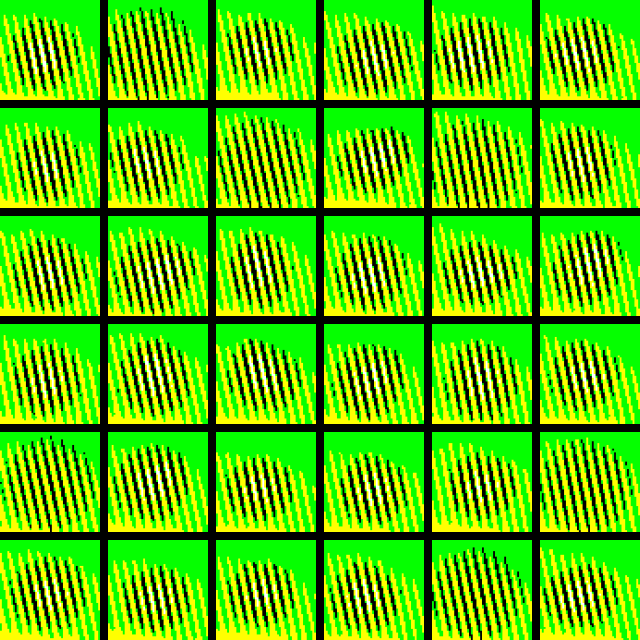
A WebGL 2 fragment shader for this pattern:

```glsl
#version 300 es
precision highp float;
// Six by six framed tiles, each a tilted fringe patch on coarse cells in green, yellow, black and white.

uniform vec2 u_resolution;
out vec4 fragColor;

const float TILES = 6.0;           // repeats across and down
const float TILE_SIZE = 0.15625;   // tile side, in canvas units
const float GAP = 0.0125;          // black line between tiles
const float CELLS = 54.0;          // coarse cells along a tile side
const float FRINGES = 10.0;        // stripes per tile
const float SLANT = 0.2;           // sideways shift of a stripe per unit of height
const float FAINT = 0.07;          // fringe strength far from the patch
const float BLACK_LEVEL = -0.28;   // wave below this is black
const float WHITE_LEVEL = 0.78;    // wave above this is white
const float GROUND_GLOW = 0.35;    // strength of the yellow band at the bottom
const float TAU = 6.2831853;

const vec3 GREEN = vec3(0.02, 1.0, 0.0);
const vec3 YELLOW = vec3(1.0, 1.0, 0.0);
const vec3 BLACK = vec3(0.0);
const vec3 WHITE = vec3(1.0);

vec2 hash2(vec2 p) {
    vec3 q = fract(p.xyx * vec3(0.1031, 0.1030, 0.0973));
    q += dot(q, q.yzx + 33.33);
    return fract((q.xx + q.yz) * q.zy);
}

float gradientDot(vec2 corner, vec2 offset) {
    float angle = TAU * hash2(corner).x;
    return dot(vec2(cos(angle), sin(angle)), offset);
}

float gradientNoise(vec2 p) {
    vec2 i = floor(p), f = p - i;
    vec2 u = f * f * f * (f * (f * 6.0 - 15.0) + 10.0);
    vec2 e = vec2(1.0, 0.0);
    float low = mix(gradientDot(i, f), gradientDot(i + e, f - e), u.x);
    float high = mix(gradientDot(i + e.yx, f - e.yx), gradientDot(i + 1.0, f - 1.0), u.x);
    return mix(low, high, u.y);
}

float lobe(vec2 p, vec2 center, vec2 radius) {
    vec2 d = (p - center) / radius;
    return exp(-0.5 * dot(d, d));
}

// Strength of the fringes: one main lobe and a weaker side lobe, or one broad flat lobe.
float envelope(vec2 p, vec2 tile) {
    vec2 shift = hash2(tile + 11.3) - 0.5;
    vec2 size = hash2(tile + 27.1);
    vec2 side = hash2(tile + 43.7);
    float broad = step(0.84, hash2(tile + 61.9).x);
    vec2 center = vec2(0.46, 0.44) + 0.09 * shift;
    vec2 radius = mix(vec2(0.19, 0.18) + 0.04 * size, vec2(0.31), broad);
    float angle = TAU * side.x;
    vec2 sideCenter = center + vec2(0.25 * cos(angle), 0.06 + 0.17 * sin(angle));
    float strength = mix(1.0, 0.7, broad) * lobe(p, center, radius);
    return strength + 0.55 * side.y * (1.0 - broad) * lobe(p, sideCenter, vec2(0.12));
}

// Slow offset: yellow along the lower left, plain green toward the upper right.
float bias(vec2 p, vec2 tile) {
    vec2 vary = hash2(tile + 83.3);
    float rough = gradientNoise(p * 5.0 + tile * 17.0);
    float height = p.y + 0.35 * p.x + 0.16 * (vary.x - 0.5) + 0.12 * rough;
    float sky = 0.3 * smoothstep(0.75, 1.15, height);
    float reach = 1.0 - smoothstep(0.45, 0.95, p.x + 0.3 * rough);
    float ground = GROUND_GLOW * exp(-p.y / (0.05 + 0.04 * vary.y)) * reach;
    return ground - sky - 0.035;
}

vec3 cellColor(vec2 cell, vec2 tile) {
    vec2 p = (clamp(cell, 0.0, CELLS - 1.0) + 0.5) / CELLS;
    vec2 vary = hash2(tile + 97.7);
    float slant = SLANT + 0.04 * (vary.y - 0.5);
    float wave = cos(TAU * (FRINGES * (p.x + slant * p.y) + vary.x));
    float grain = 0.025 * gradientNoise(cell * 0.37 + tile * 71.0);
    wave = wave * (envelope(p, tile) + FAINT) + grain;
    vec3 color = wave + bias(p, tile) > 0.0 ? YELLOW : GREEN;
    color = wave > WHITE_LEVEL ? WHITE : color;
    return wave < BLACK_LEVEL ? BLACK : color;
}

void main() {
    vec2 uv = gl_FragCoord.xy / u_resolution;
    vec2 pixel = 1.0 / u_resolution;
    float pitch = TILE_SIZE + GAP;
    vec2 tile = clamp(floor(uv / pitch), 0.0, TILES - 1.0);
    vec2 local = uv - tile * pitch;

    // Blend the four nearest cells over one pixel at their borders.
    vec2 grid = local / TILE_SIZE * CELLS - 0.5;
    vec2 cell = floor(grid);
    vec2 cellsPerPixel = pixel / TILE_SIZE * CELLS;
    vec2 w = clamp((grid - cell - 0.5) / cellsPerPixel + 0.5, 0.0, 1.0);
    vec3 bottom = mix(cellColor(cell, tile), cellColor(cell + vec2(1.0, 0.0), tile), w.x);
    vec3 top = mix(cellColor(cell + vec2(0.0, 1.0), tile), cellColor(cell + 1.0, tile), w.x);
    vec3 color = mix(bottom, top, w.y);

    // Black frame lines.
    vec2 inside = clamp((TILE_SIZE - local) / pixel + 0.5, 0.0, 1.0);
    fragColor = vec4(mix(BLACK, color, inside.x * inside.y), 1.0);
}
```
